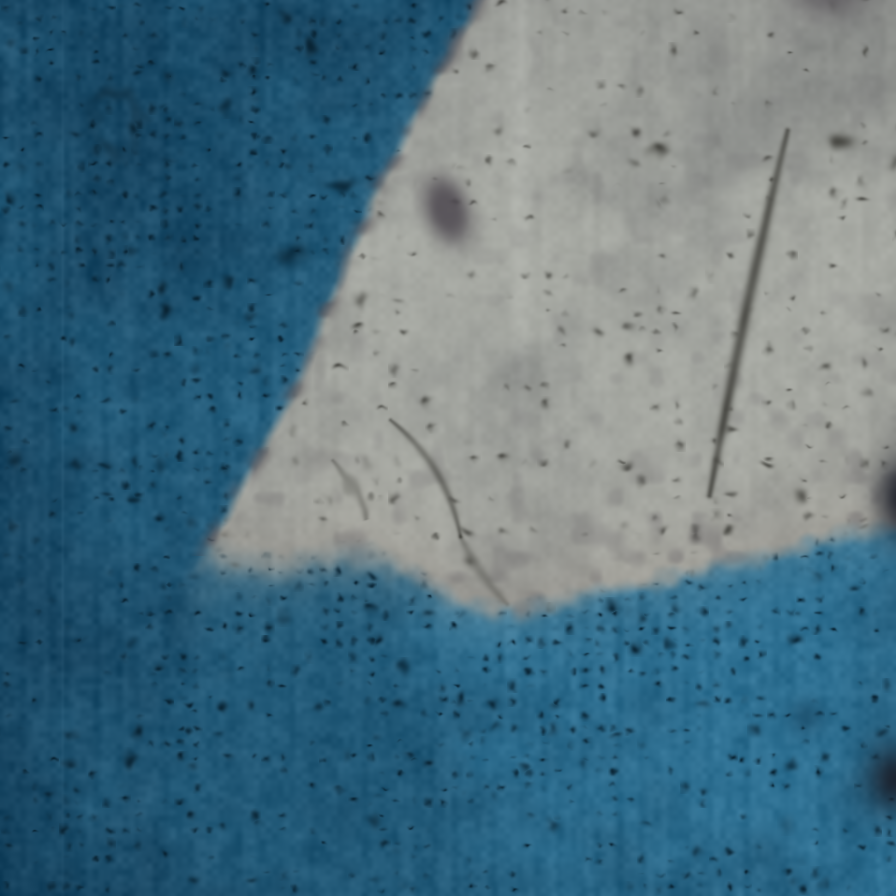
Reproduce this texture procedurally as a WebGL 2 fragment shader.

```glsl
#version 300 es
precision highp float;
// A worn two-colour print: a pale wedge with a slanted side and a soft lower
// edge on a blue ground. Edge curves make the wedge mask; noise, streaks,
// clustered specks, blurred blots and thin scratches weather the surface.
uniform vec2 u_resolution;
out vec4 outColor;

const vec3 BLUE_DARK = vec3(0.09, 0.27, 0.38);
const vec3 BLUE_MID = vec3(0.135, 0.355, 0.475);
const vec3 BLUE_LIGHT = vec3(0.185, 0.445, 0.58);
const vec3 PALE = vec3(0.655, 0.665, 0.64);
const vec3 PALE_SHADE = vec3(0.53, 0.54, 0.53);
const vec3 PALE_WARM = vec3(0.62, 0.595, 0.565);
const vec3 INK_BLUE = vec3(0.03, 0.13, 0.19);
const vec3 INK_GREY = vec3(0.26, 0.26, 0.24);
const vec3 BLOT = vec3(0.30, 0.28, 0.31);
const vec3 BLOT_DARK = vec3(0.10, 0.11, 0.15);
const float SIDE_BLUR = 0.008;
const float GRAIN = 0.05;
const float STREAK = 0.04;

float hash(vec2 p) { return fract(sin(dot(p, vec2(127.1, 311.7))) * 43758.5); }

float noise(vec2 p) {
  vec2 i = floor(p), f = fract(p);
  f = f * f * (3.0 - 2.0 * f);
  return mix(mix(hash(i), hash(i + vec2(1, 0)), f.x),
             mix(hash(i + vec2(0, 1)), hash(i + vec2(1, 1)), f.x), f.y);
}

float gauss(float x) { return exp(-x * x); }

float blot(vec2 p, vec2 centre, vec2 radius) { return gauss(length((p - centre) / radius)); }

// Soft specks, at most one per grid cell, gathered into clusters
float specks(vec2 p, float cells, float density, float size) {
  vec2 id = floor(p * cells);
  vec2 q = fract(p * cells) - 0.3 - 0.4 * vec2(hash(id + 3.1), hash(id + 7.7));
  q += 0.2 * vec2(noise(p * cells * 3.0), noise(p * cells * 3.0 + 9.0)) - 0.1;
  q.y *= 0.7 + 1.1 * hash(id + 5.9);
  float chance = density * 2.0 * noise(id / cells * 9.0);
  return step(hash(id + 23.0), chance) * hash(id + 31.0)
       * gauss(length(q) / (size * (0.6 + 0.4 * hash(id + 17.0))));
}

// Bowed soft line from a to b, tapered toward both ends
float scratch(vec2 p, vec2 a, vec2 b, float width, float bow) {
  vec2 v = b - a;
  float t = clamp(dot(p - a, v) / dot(v, v), 0.0, 1.0);
  float belly = 4.0 * t * (1.0 - t);
  vec2 c = a + v * t + bow * belly * normalize(vec2(-v.y, v.x));
  float fade = 0.7 + 0.3 * noise(p * 40.0);
  return fade * gauss(length(p - c) / (width * (0.5 + 0.5 * belly)));
}

float sideEdge(float y) {
  return 0.232 + 0.494 * (y - 0.388) + 0.008 * sin((y - 0.388) * 11.0)
       + 0.006 * (noise(vec2(y * 45.0, 2.0)) - 0.5);
}

float baseEdge(float x) {
  float dx = x - 0.573;
  return 0.314 + 0.235 * max(dx, 0.0) + 0.064 * smoothstep(0.0, 0.17, -dx)
       - 0.011 * gauss((x - 0.31) / 0.04);
}

void main() {
  vec2 p = gl_FragCoord.xy / u_resolution;
  float rough = noise(p * 60.0) - 0.5;
  float side = (p.x - sideEdge(p.y)) * 0.89;
  float base = p.y - baseEdge(p.x) + 0.012 * rough + 0.012 * (noise(p * 25.0) - 0.5);
  float baseBlur = mix(0.028, 0.016, smoothstep(0.3, 0.55, p.x));
  float wedge = smoothstep(-SIDE_BLUR, SIDE_BLUR, side) * smoothstep(-baseBlur, baseBlur, base);
  float cloud = noise(p * 7.0) * 0.5 + noise(p * 19.0) * 0.3 + noise(p * 41.0) * 0.2;
  float grain = 0.8 * noise(p * 150.0) + 0.8 * noise(p * 75.0) - 0.8;
  float streak = noise(vec2(p.x * 120.0, p.y * 4.0)) - 0.5;

  // Blue ground, brighter at lower right and beside the wedge
  float tone = 0.14 + 0.6 * smoothstep(0.0, 0.85, p.x) * smoothstep(1.0, 0.3, p.y)
             + 0.26 * exp(-abs(side) * 14.0) * smoothstep(0.3, 0.6, p.y)
             + 0.2 * exp(-abs(base) * 12.0) * smoothstep(0.2, 0.7, p.x) + 0.6 * (cloud - 0.45);
  vec3 blue = mix(BLUE_DARK, BLUE_MID, smoothstep(-0.05, 0.45, tone));
  blue = mix(blue, BLUE_LIGHT, smoothstep(0.45, 0.95, tone));
  float halo = exp(-max(-base, 0.0) * 36.0) * smoothstep(-0.02, 0.03, side);
  blue = mix(blue, PALE, halo * mix(0.45, 0.22, smoothstep(0.35, 0.6, p.x)));

  // Pale wedge, faintly warm along its lower rim
  float shade = 0.7 * smoothstep(0.35, 0.85, cloud) + 0.35 * smoothstep(0.75, 1.0, p.y);
  vec3 pale = mix(PALE, PALE_SHADE, shade);
  pale = mix(pale, PALE_WARM, 0.5 * exp(-max(base, 0.0) * 18.0));
  pale += 0.035 * blot(p, vec2(0.583, 0.9), vec2(0.012, 0.35));
  vec3 col = mix(blue, pale, wedge);
  col += (GRAIN * grain + STREAK * streak) * mix(1.1, 0.6, wedge);
  col += 0.03 * blot(p, vec2(0.07, 0.5), vec2(0.002, 0.6));

  // Clustered specks, faint smudges and grime along the side
  float dust = max(specks(p, 30.0, 0.3, 0.2), specks(p + 0.37, 62.0, 0.34, 0.28));
  float flecks = max(specks(p + 0.61, 27.0, 0.22, 0.17), 0.8 * specks(p + 0.13, 48.0, 0.2, 0.24));
  col = mix(col, INK_BLUE, 0.95 * dust * (1.0 - wedge));
  col = mix(col, INK_GREY, 0.85 * flecks * wedge);
  float smudge = smoothstep(0.6, 1.0, noise(p * 45.0)) * (0.5 + exp(-max(base, 0.0) * 8.0));
  float grime = gauss(side / 0.01) * step(0.38, p.y) * smoothstep(0.25, 0.8, noise(p * 55.0));
  col = mix(col, BLOT, max(0.2 * smudge * wedge, 0.5 * grime));

  // Blurred blots
  float stain = blot(p, vec2(0.499 + 0.2 * (0.766 - p.y), 0.766), vec2(0.028, 0.042));
  col = mix(col, BLOT, 0.85 * smoothstep(0.05, 0.95, stain));
  col = mix(col, BLOT, 0.6 * blot(p, vec2(0.925, 1.005), vec2(0.045, 0.025)));
  float corner = blot(p, vec2(1.005, 0.445), vec2(0.027, 0.045)) + blot(p, vec2(1.0, 0.13), vec2(0.032, 0.036));
  col = mix(col, BLOT_DARK, 0.9 * corner);
  col = mix(col, BLUE_DARK, 0.6 * blot(p, vec2(0.90, 0.20), vec2(0.02)));
  vec2 w = p + 0.012 * vec2(rough, noise(p * 60.0 + 5.0) - 0.5);
  float ring = abs(length((w - vec2(0.13, 0.863)) / vec2(0.027, 0.034)) - 1.0);
  float ink = blot(w, vec2(0.38, 0.796), vec2(0.018, 0.007)) + 0.8 * blot(w, vec2(0.326, 0.716), vec2(0.016, 0.012));
  col = mix(col, INK_BLUE, 0.8 * ink + 0.6 * gauss(ring * 4.0) * noise(p * 50.0));
  ink = blot(w, vec2(0.94, 0.846), vec2(0.014, 0.008)) + blot(w, vec2(0.736, 0.833), vec2(0.008));

  // Needle scratch and curled fibres
  ink += scratch(p, vec2(0.879, 0.854), vec2(0.792, 0.447), 0.0068, -0.003);
  ink += 0.7 * scratch(p, vec2(0.436, 0.531), vec2(0.514, 0.401), 0.0048, 0.014);
  ink += 0.4 * scratch(p, vec2(0.514, 0.401), vec2(0.566, 0.326), 0.006, -0.004);
  ink += 0.5 * scratch(w, vec2(0.368, 0.488), vec2(0.408, 0.42), 0.005, 0.005);
  col = mix(col, INK_GREY, 0.9 * min(ink, 1.0));
  outColor = vec4(clamp(col, 0.0, 1.0), 1.0);
}
```
